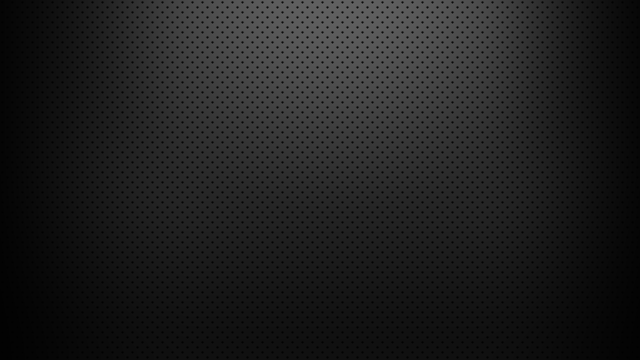
Write a Shadertoy shader that draws this pattern.

```glsl
// Dark perforated metal sheet: staggered round holes under a soft spotlight from above.

const vec2  GRID         = vec2(64.0, 72.0);   // holes per row, rows per canvas
const float PHASE        = 0.25;               // sideways shift of the first row, in cells
const float HOLE_RADIUS  = 0.0031;             // in canvas heights
const float LIP_OFFSET   = 0.0015;             // drop of the lit lower rim
const float LIP_GAIN     = 0.38;
const float HOLE_SHADE   = 0.08;               // light left inside a hole
const float BASE_LOW     = 0.062;
const float BASE_HIGH    = 0.165;
const float SPOT_GAIN    = 0.215;
const vec2  SPOT_CENTER  = vec2(0.53, 1.10);
const vec2  SPOT_RADIUS  = vec2(0.48, 0.72);
const vec3  METAL_TINT   = vec3(1.0);

// Antialiased disc coverage
float disc(vec2 p, float radius, float pixel) {
    return 1.0 - smoothstep(-0.75 * pixel, 0.75 * pixel, length(p) - radius);
}

// Brightness of the bare sheet, uv in 0..1
float sheetLight(vec2 uv) {
    float base = mix(BASE_LOW, BASE_HIGH, smoothstep(0.0, 0.6, uv.y));
    float reach = length((uv - SPOT_CENTER) / SPOT_RADIUS);
    float spot = SPOT_GAIN * (1.0 - smoothstep(0.1, 1.0, reach));
    float sides = smoothstep(-0.08, 0.31, uv.x) * (1.0 - smoothstep(0.74, 1.09, uv.x));
    return (base + spot) * sides;
}

// Offset from the nearest hole center, in canvas heights, y pointing down
vec2 holeOffset(vec2 uv, float aspect) {
    vec2 cell = vec2(uv.x, 1.0 - uv.y) * GRID;
    float stagger = 0.5 * mod(floor(cell.y), 2.0);
    cell.x += 0.5 - PHASE - stagger;
    return (fract(cell) - 0.5) * vec2(aspect, 1.0) / GRID;
}

void mainImage(out vec4 fragColor, in vec2 fragCoord) {
    vec2 uv = fragCoord / iResolution.xy;
    float pixel = 1.0 / iResolution.y;
    vec2 offset = holeOffset(uv, iResolution.x / iResolution.y);

    // Bright rim first, then the hole cut over it
    float lip = disc(offset - vec2(0.0, LIP_OFFSET), HOLE_RADIUS, pixel);
    float hole = disc(offset, HOLE_RADIUS, pixel);
    float light = sheetLight(uv) * (1.0 + LIP_GAIN * lip);
    light *= mix(1.0, HOLE_SHADE, hole);

    fragColor = vec4(METAL_TINT * light, 1.0);
}
```
